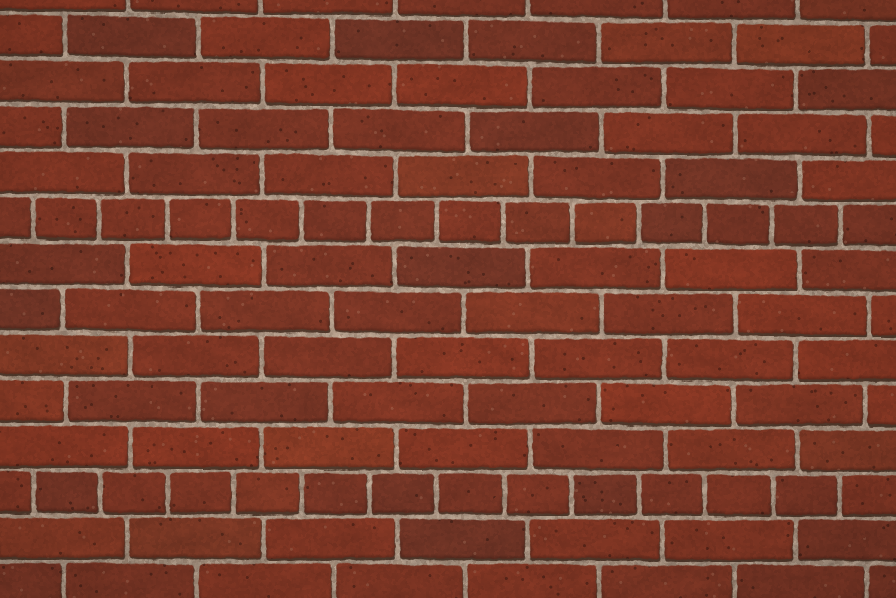
Reproduce this texture procedurally as a WebGL 2 fragment shader.

```glsl
#version 300 es
precision highp float;
uniform vec2 u_resolution;
out vec4 fragColor;

float hash(vec2 p) {
    vec3 q = fract(vec3(p.xyx) * 0.1031);
    q += dot(q, q.yzx + 33.33);
    return fract((q.x + q.y) * q.z);
}

// Cellular noise: x = distance to nearest point, y = that point's random value
vec2 cellular(vec2 p) {
    vec2 cell = floor(p), best = vec2(9.0, 0.0);
    for (int y = -1; y <= 1; y++)
    for (int x = -1; x <= 1; x++) {
        vec2 c = cell + vec2(x, y);
        float d = distance(p, c + vec2(hash(c + 7.3), hash(c + 91.7)));
        if (d < best.x) best = vec2(d, hash(c + 43.1));
    }
    return best;
}

float waves(vec2 p) {
    float sum = 0.0, gain = 0.5;
    for (int i = 0; i < 4; i++) {
        sum += gain * sin(p.x + 1.7 * sin(p.y * 0.8 + float(i))) * cos(p.y * 1.1 + sin(p.x));
        p = mat2(1.5, 1.1, -1.1, 1.5) * p + 2.3;
        gain *= 0.6;
    }
    return sum;
}

float roundedBox(vec2 p, vec2 halfSize, float radius) {
    vec2 q = abs(p) - halfSize + radius;
    return length(max(q, 0.0)) + min(max(q.x, q.y), 0.0) - radius;
}

// Position of a vertical joint, in bricks along its row
float joint(float index, float row) {
    return index + 0.035 * (hash(vec2(index + 20.0, row * 3.7 + 5.0)) - 0.5);
}

void main() {
    // One unit is one course; y runs down from the top
    float pixel = 19.6 / u_resolution.x;
    vec2 p = vec2(gl_FragCoord.x, u_resolution.y - gl_FragCoord.y) * pixel;
    vec2 wall = p;
    wall.y -= 0.25 + p.x * (0.0128 - 0.0008 * p.y);
    wall.y += 0.012 * sin(p.x * 1.3 + floor(wall.y) * 2.0);

    // Running bond, with a header course every sixth row
    float row = floor(wall.y) + 1.0;
    bool header = mod(row, 6.0) == 5.0;
    float pitch = header ? 1.472 : 2.928;
    float start = header ? 0.71 : (mod(row, 2.0) == 0.0 ? 2.8 : 1.4);
    float along = (wall.x - start) / pitch;
    float nearest = floor(along + 0.5);
    float brick = along < joint(nearest, row) ? nearest - 1.0 : nearest;
    float left = joint(brick, row), right = joint(brick + 1.0, row);
    vec2 id = vec2(brick + 30.0, row + 11.0);
    float tone = hash(id), hue = hash(id + 57.0), wear = hash(id + 113.0);

    // Slightly ragged brick face and the shadow below it
    vec2 local = vec2((along - 0.5 * (left + right)) * pitch, fract(wall.y) - 0.5);
    local.y += local.x * 0.016 * (hue - 0.5);
    vec2 halfSize = vec2(0.5 * (right - left) * pitch - 0.058, 0.437 - 0.012 * wear);
    float ragged = 0.02 * waves(p * 6.0 + id * 3.0) + 0.012 * waves(p * 17.0);
    float face = roundedBox(local, halfSize, 0.06) + ragged;
    float shade = roundedBox(local - vec2(0.012, 0.035 + 0.03 * tone), halfSize, 0.06) + ragged;
    float cover = 1.0 - smoothstep(-pixel, pixel, face);
    float shadow = 1.0 - smoothstep(-0.7 * pixel, 0.9 * pixel, shade);

    vec2 grain = cellular(p * 15.0);
    vec2 fleck = cellular(p * 4.5 + 31.0);
    float blotch = waves(p * vec2(2.2, 3.5) + id * 5.0);

    // Sandy mortar
    vec3 mortar = mix(vec3(0.71, 0.63, 0.56), vec3(0.55, 0.46, 0.39), grain.y * 0.65);
    mortar *= 0.98 + 0.12 * waves(p * 9.0);
    mortar = mix(mortar, vec3(0.26, 0.17, 0.12), 0.88 * shadow);

    // Fired clay: tone per brick, with some orange and some dull ones
    vec3 clay = mix(vec3(0.45, 0.2, 0.14), vec3(0.52, 0.21, 0.135), tone);
    clay = mix(clay, vec3(0.54, 0.25, 0.15), 0.45 * smoothstep(0.75, 1.0, hue));
    clay = mix(clay, vec3(0.4, 0.2, 0.15), 0.55 * smoothstep(0.8, 1.0, wear));
    if (header) clay = mix(clay, vec3(0.44, 0.2, 0.145), 0.35);
    clay *= 1.0 + 0.07 * blotch + 0.09 * (grain.y - 0.5);

    // Sooty lower edge, pits and pale flecks
    clay *= 1.0 - 0.2 * smoothstep(-0.09, 0.0, face) * smoothstep(-0.1, 0.4, local.y);
    float speck = 1.0 - smoothstep(0.1, 0.1 + 4.5 * pixel, fleck.x);
    clay *= 1.0 - 0.3 * speck * step(0.88, fleck.y);
    clay = mix(clay, vec3(0.66, 0.46, 0.37), 0.35 * speck * step(fleck.y, 0.07));

    // Gentle falloff of light towards the corners
    vec2 centered = gl_FragCoord.xy / u_resolution - vec2(0.47, 0.52);
    float light = 1.04 - 0.3 * dot(centered, centered);
    fragColor = vec4(mix(mortar, clay, cover) * light, 1.0);
}
```
